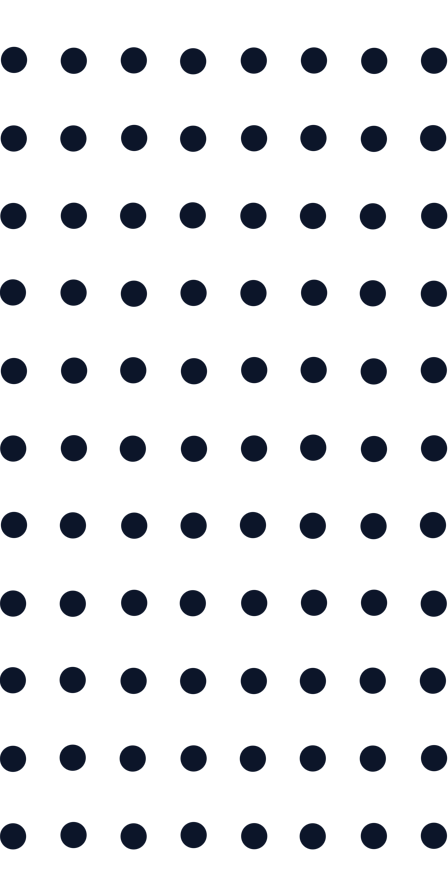
This pattern is drawn by a Shadertoy shader. Its source:

```glsl
const vec2 DOT_COUNT = vec2(8.0, 11.0);
// Lengths are fractions of the canvas width
const vec2 PITCH = vec2(0.1339, 0.1730);
const vec2 GRID_CENTER = vec2(0.4988, 0.9995);
const float DOT_RADIUS = 0.0292;
const float JITTER = 0.0018;
const vec3 PAPER_COLOR = vec3(1.0);
const vec3 INK_COLOR = vec3(0.047, 0.082, 0.161);

vec2 hash22(vec2 p) {
    vec3 q = fract(p.xyx * vec3(0.1031, 0.1030, 0.0973));
    q += dot(q, q.yzx + 33.33);
    return fract((q.xx + q.yz) * q.zy);
}

// Signed distance to the nearest dot of the finite, slightly uneven grid
float dotGrid(vec2 p) {
    vec2 firstDot = GRID_CENTER - 0.5 * (DOT_COUNT - 1.0) * PITCH;
    vec2 cell = clamp(round((p - firstDot) / PITCH), vec2(0.0), DOT_COUNT - 1.0);
    vec2 offset = (hash22(cell + 7.0) * 2.0 - 1.0) * JITTER;
    return length(p - firstDot - cell * PITCH - offset) - DOT_RADIUS;
}

void mainImage(out vec4 fragColor, in vec2 fragCoord) {
    vec2 p = fragCoord / iResolution.x;
    float pixel = 1.0 / iResolution.x;

    // Antialiased ink coverage
    float ink = 1.0 - smoothstep(-0.75 * pixel, 0.75 * pixel, dotGrid(p));
    fragColor = vec4(mix(PAPER_COLOR, INK_COLOR, ink), 1.0);
}
```
